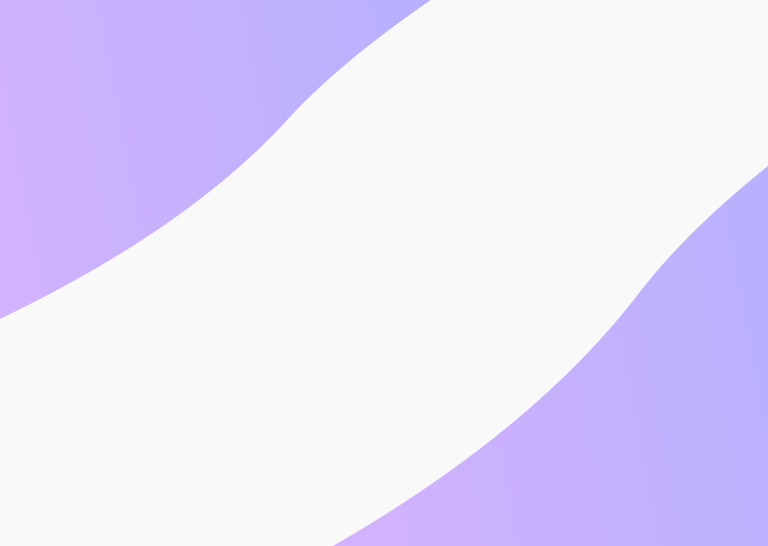
Reproduce this background procedurally as a Shadertoy shader.

```glsl
#define PAPER vec3(0.977)
#define LILAC vec3(0.822, 0.698, 0.990)
#define PERIWINKLE vec3(0.725, 0.692, 0.996)
#define GRADIENT_TILT 0.135
#define UPPER_RANGE vec2(-0.065, 0.52)
#define LOWER_RANGE vec2(0.35, 0.93)

// Height at x of a quadratic Bezier that advances along x
float bezierHeight(float x, vec2 start, vec2 control, vec2 end) {
    vec2 bend = start - 2.0 * control + end;
    vec2 pull = control - start;
    float root = sqrt(max(pull.x * pull.x - bend.x * (start.x - x), 0.0));
    float t = (x - start.x) / (pull.x + root);
    return start.y + t * (2.0 * pull.y + t * bend.y);
}

// Two Bezier arcs joined at the inflection of each wave
float upperWave(float x) {
    vec2 joint = vec2(0.375, 0.782);
    return x < joint.x
        ? bezierHeight(x, vec2(0.0, 0.416), vec2(0.245, 0.581), joint)
        : bezierHeight(x, joint, vec2(0.443, 0.886), vec2(0.561, 1.0));
}

float lowerWave(float x) {
    vec2 joint = vec2(0.833, 0.465);
    return x < joint.x
        ? bezierHeight(x, vec2(0.4336, 0.0), vec2(0.697, 0.214), joint)
        : bezierHeight(x, joint, vec2(0.8945, 0.577), vec2(1.0, 0.696));
}

// Antialiased coverage of the region where side is positive
float coverage(float side) {
    float pixel = length(vec2(dFdx(side), dFdy(side)));
    return clamp(side / max(pixel, 1e-6) + 0.5, 0.0, 1.0);
}

vec3 waveColor(float along, vec2 range) {
    float blend = clamp((along - range.x) / (range.y - range.x), 0.0, 1.0);
    return mix(LILAC, PERIWINKLE, blend);
}

void mainImage(out vec4 fragColor, in vec2 fragCoord) {
    vec2 uv = fragCoord / iResolution.xy;
    float along = uv.x - GRADIENT_TILT * (1.0 - uv.y);

    // Corner waves over the plain ground
    float upper = coverage(uv.y - upperWave(uv.x));
    float lower = coverage(lowerWave(uv.x) - uv.y);
    vec3 color = mix(PAPER, waveColor(along, UPPER_RANGE), upper);
    color = mix(color, waveColor(along, LOWER_RANGE), lower);

    fragColor = vec4(color, 1.0);
}
```
